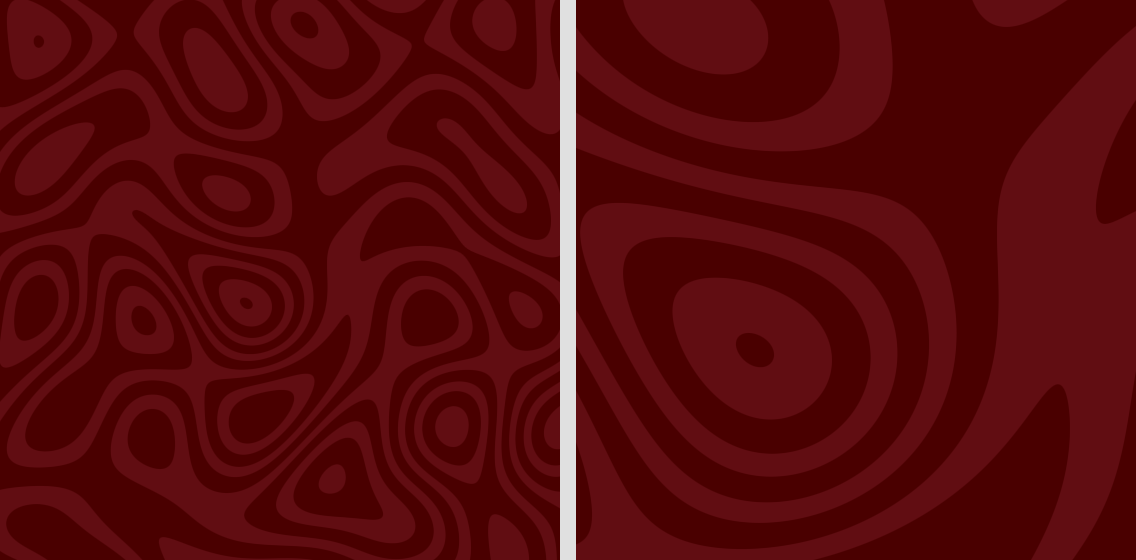
Left: the whole. Right: its middle third, enlarged.
Give the GLSL for this pattern, as a WebGL 2 fragment shader.

```glsl
#version 300 es
precision highp float;
// Draws flowing contour bands of a smooth random height field in two dark reds.

uniform vec2 u_resolution;
out vec4 outColor;

const float PI = 3.14159265;
const float TAU = 2.0 * PI;
const vec3 DARK_RED = vec3(0.29, 0.0, 0.0);
const vec3 LIGHT_RED = vec3(0.38, 0.05, 0.07);
const float LIGHT_SHARE = 0.45;
const int WAVE_COUNT = 9;

float hash(float n) {
    return fract(sin(n * 127.1 + 3.7) * 4375.85);
}

// Bends the plane gently so that the waves never line up.
vec2 warp(vec2 p, float amount, float frequency) {
    return p + amount * sin(TAU * frequency * p.yx + vec2(0.8, 2.9));
}

// Sum of plane waves in evenly spread directions, with unit variance.
float layeredSines(vec2 p, float minFrequency, float maxFrequency) {
    float sum = 0.0;
    for (int i = 0; i < WAVE_COUNT; i++) {
        float n = float(i);
        float angle = PI * fract(n * 0.618 + 0.13);
        float frequency = mix(minFrequency, maxFrequency, fract(n * 0.755 + 0.2));
        vec2 direction = vec2(cos(angle), sin(angle));
        sum += sin(TAU * (frequency * dot(p, direction) + hash(n)));
    }
    return sum * sqrt(2.0 / float(WAVE_COUNT));
}

// Coverage of the light band: one band per unit of height.
float contourBand(float height, float share, float pixelStep) {
    float inside = 0.5 * share - abs(fract(height) - 0.5);
    return smoothstep(-pixelStep, pixelStep, inside);
}

void main() {
    vec2 p = gl_FragCoord.xy / min(u_resolution.x, u_resolution.y);

    float height = layeredSines(warp(p, 0.025, 1.7), 1.8, 3.9);
    float pixelStep = max(0.6 * fwidth(height), 1e-4);
    float band = contourBand(height, LIGHT_SHARE, pixelStep);

    outColor = vec4(mix(DARK_RED, LIGHT_RED, band), 1.0);
}
```
